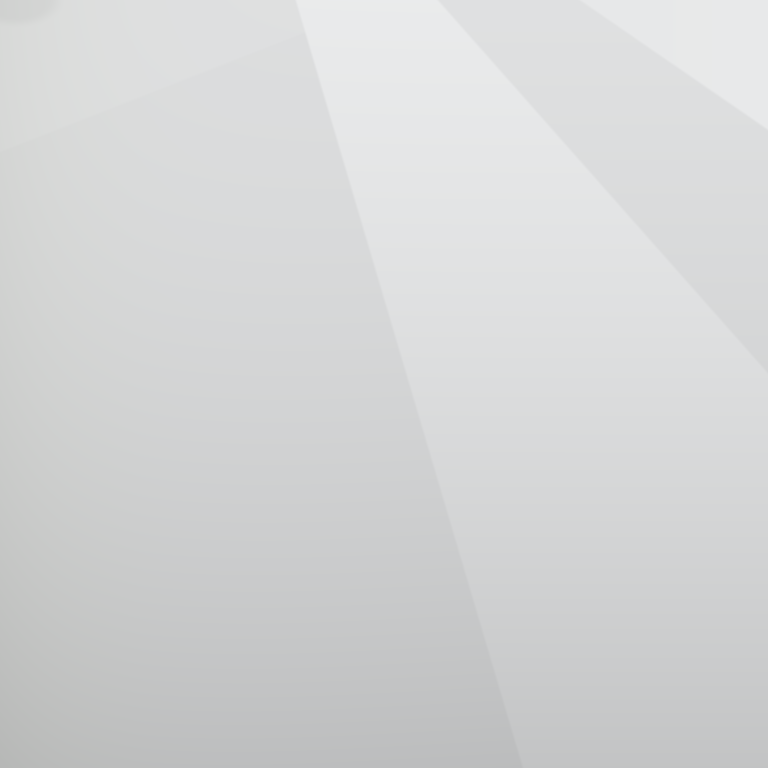
Write a WebGL 1 fragment shader that draws this background.

```glsl
precision highp float;
// Pale grey studio backdrop made of broad, flat panels split by slanted edges.
// Each panel has a curved vertical gradient; signed line distances layer them,
// then a soft shadow darkens the left side and a small blot the top corner.

uniform vec2 u_resolution;

const vec3 COOL_TINT = vec3(-0.003, 0.001, 0.004);
const vec3 MOSS_TINT = vec3(-0.002, 0.003, -0.002);
const float EDGE_SOFTNESS = 0.0022;

// Coverage of the region to the right of the line running from a to b.
float rightOf(vec2 p, vec2 a, vec2 b, float softness) {
  vec2 along = normalize(b - a);
  float dist = dot(p - a, vec2(along.y, -along.x));
  return smoothstep(-softness, softness, dist);
}

// Brightness that rises with height and levels off near the top.
float panelShade(float height, float base, float rise, float bend) {
  return base + rise * height - bend * height * height;
}

// Soft elliptical patch, one inside and zero outside.
float ellipsePatch(vec2 p, vec2 center, vec2 radii, float softness) {
  float r = length((p - center) / radii);
  return 1.0 - smoothstep(1.0 - softness, 1.0 + softness, r);
}

void main() {
  vec2 uv = gl_FragCoord.xy / u_resolution;
  float soft = max(EDGE_SOFTNESS, 0.75 / min(u_resolution.x, u_resolution.y));

  // Panel brightness, with gradients leaning slightly across the canvas
  float leftHeight = uv.y - 0.06 * (uv.x - 0.35);
  float leftPanel = panelShade(leftHeight, 0.742, 0.235, 0.110);
  float beam = panelShade(uv.y, 0.765, 0.235, 0.080);
  float rightPanel = panelShade(uv.y, 0.752, 0.195, 0.068);
  float cornerPanel = 0.895 + 0.018 * uv.x;

  // Raised wedge in the upper left
  float wedge = rightOf(uv, vec2(0.395, 0.957), vec2(0.0, 0.802), soft);
  float shade = leftPanel + 0.010 * wedge;

  // Beam and the two panels to its right
  float beamMask = rightOf(uv, vec2(0.681, 0.0), vec2(0.385, 1.0), soft);
  float rightMask = rightOf(uv, vec2(1.0, 0.514), vec2(0.570, 1.0), soft);
  float cornerMask = rightOf(uv, vec2(1.0, 0.831), vec2(0.755, 1.0), soft);
  shade = mix(shade, beam, beamMask);
  shade = mix(shade, rightPanel, rightMask);
  shade = mix(shade, cornerPanel, cornerMask);

  // Shadow along the left side and the blot in the corner
  float sideShadow = exp(-uv.x / 0.10);
  float blot = ellipsePatch(uv, vec2(0.022, 1.0), vec2(0.052, 0.030), 0.25);
  shade -= 0.030 * sideShadow + 0.030 * blot;

  // Tint shifts from mossy at the left to cool at the right
  vec3 tint = mix(MOSS_TINT, COOL_TINT, smoothstep(0.0, 0.30, uv.x));
  gl_FragColor = vec4(vec3(shade) + tint, 1.0);
}
```
